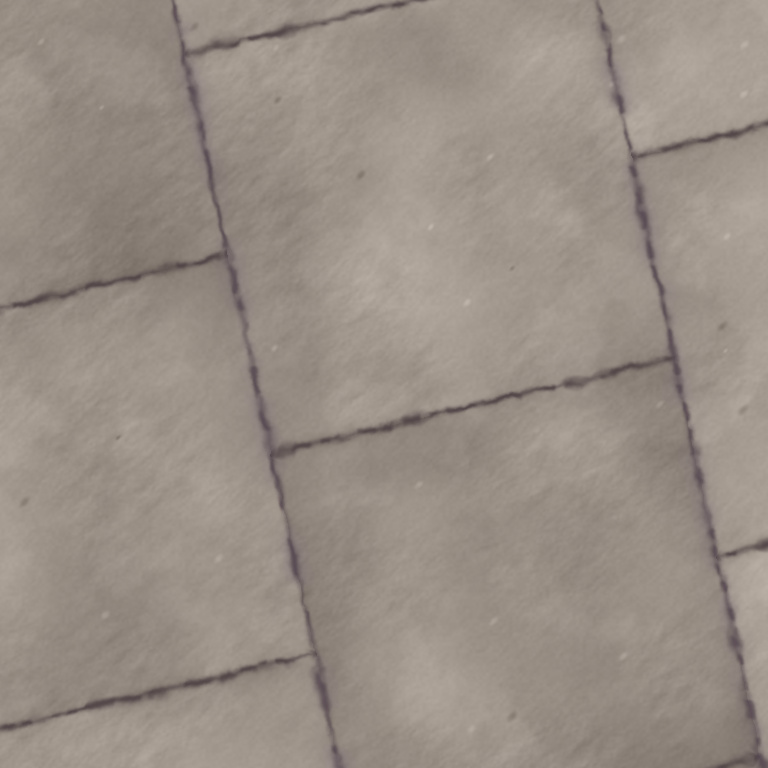
Reproduce this texture procedurally as a Shadertoy shader.

```glsl
// Worn sandstone paving: tilted columns of square slabs in half bond with thin dark joints.
#define COLUMN_WIDTH 0.552
#define COURSE_HEIGHT 0.547
#define SEAM_START 0.225
#define JOINT_START 0.129
#define SEAM_SLOPE 0.217
#define JOINT_SLOPE 0.240
#define JOINT_HALF_WIDTH 0.0052
#define WOBBLE 0.009
#define SLAB_CONTRAST 0.062
#define CLOUD_CONTRAST 0.17
#define RELIEF 0.075

const vec3 STONE = vec3(0.588, 0.546, 0.509);
const vec3 JOINT = vec3(0.320, 0.270, 0.280);
const vec3 SEAM_STAIN = vec3(0.470, 0.425, 0.455);

float hash(vec2 p) {
    vec3 q = fract(p.xyx * vec3(0.1031, 0.1030, 0.0973));
    q += dot(q, q.yzx + 33.33);
    return fract((q.x + q.y) * q.z);
}

float noise(vec2 p) {
    vec2 i = floor(p), f = fract(p);
    f = f * f * (3.0 - 2.0 * f);
    vec2 e = vec2(0.0, 1.0);
    return mix(mix(hash(i), hash(i + e.yx), f.x),
               mix(hash(i + e.xy), hash(i + e.yy), f.x), f.y);
}

float fbm(vec2 p) {
    float sum = 0.0, amp = 0.5;
    for (int i = 0; i < 4; i++) {
        sum += amp * noise(p);
        p = mat2(1.6, 1.2, -1.2, 1.6) * p + 17.3;
        amp *= 0.5;
    }
    return sum / 0.9375;
}

// Slab index in xy, distances to the nearest seam and joint in zw
vec4 paving(vec2 p) {
    float down = 1.0 - p.y;
    float column = (p.x - SEAM_SLOPE * down - SEAM_START) / COLUMN_WIDTH;
    float id = floor(column);
    float course = (down + JOINT_SLOPE * p.x - JOINT_START) / COURSE_HEIGHT - 0.5 * mod(id, 2.0);
    vec2 edge = 0.5 - abs(fract(vec2(column, course)) - 0.5);
    vec2 stretch = sqrt(1.0 + vec2(SEAM_SLOPE * SEAM_SLOPE, JOINT_SLOPE * JOINT_SLOPE));
    return vec4(id, floor(course), edge * vec2(COLUMN_WIDTH, COURSE_HEIGHT) / stretch);
}

// Small slanted spots scattered one per chosen cell
float flecks(vec2 p, float cells, float seed, float share) {
    vec2 cell = floor(p * cells);
    vec2 centre = 0.25 + 0.5 * vec2(hash(cell + seed), hash(cell + seed + 41.7));
    vec2 d = (fract(p * cells) - centre) / cells;
    d = vec2(d.x + d.y, 1.7 * (d.y - d.x)) * 0.7;
    float radius = mix(0.005, 0.012, hash(cell + seed + 9.1));
    return step(hash(cell + seed + 73.3), share) * (1.0 - smoothstep(0.1 * radius, radius, length(d)));
}

// Height of the chiselled surface, stretched along the slanted tooling
float surface(vec2 p) {
    vec2 slant = mat2(0.77, -0.64, 0.64, 0.77) * p;
    return fbm(slant * vec2(36.0, 70.0));
}

void mainImage(out vec4 fragColor, in vec2 fragCoord) {
    vec2 p = fragCoord / iResolution.y;
    float pixel = 1.0 / iResolution.y;

    // Finely ragged slab outlines
    vec2 ragged = vec2(fbm(p * 50.0), fbm(p * 50.0 + 51.0)) - 0.5;
    vec4 slab = paving(p + WOBBLE * ragged);
    vec2 id = slab.xy;
    vec2 edge = slab.zw;

    // Tone of each slab, brighter in the right-hand column and towards slab centres
    float tone = 0.5 * cos(1.1 * id.y + 2.2 * id.x + 1.0) + 0.65 * id.x + 0.45 * id.x * id.x;
    float inner = smoothstep(0.0, 0.14, min(edge.x, edge.y));
    vec3 color = STONE + SLAB_CONTRAST * tone * vec3(1.0, 1.0, 0.95);
    color += 0.022 * inner * vec3(1.0, 0.98, 0.90);

    // Broad clouds and worn pale patches
    float cloud = fbm(p * 5.5 + id * 2.7 + 11.0) - 0.5;
    float patches = smoothstep(0.52, 0.72, fbm(p * 11.0 + 31.0));
    color += CLOUD_CONTRAST * cloud * vec3(1.0, 0.98, 0.92) + 0.03 * patches;

    // Surface lit from the upper left, with uneven roughness and fine grit
    float rough = mix(0.5, 1.5, smoothstep(0.3, 0.7, fbm(p * 8.0 + 70.0)));
    float height = surface(p);
    float slope = surface(p + vec2(0.003, -0.003)) - height;
    color += RELIEF * rough * (1.1 * slope + 0.45 * (height - 0.5));
    color += 0.020 * (noise(p * 230.0) - 0.5);

    // Faint pale chips and dark pits
    color += 0.07 * flecks(p, 12.0, 3.0, 0.14);
    color -= 0.09 * flecks(p, 10.0, 27.0, 0.14);

    // Soft violet stain beside the seams, grime beside the joints
    float wear = fbm(p * 18.0 + 5.0);
    float stain = exp(-edge.x / 0.010) * smoothstep(0.25, 0.7, wear);
    color = mix(color, SEAM_STAIN, 0.8 * stain);
    color -= 0.09 * exp(-edge.y / 0.007) * smoothstep(0.25, 0.75, wear);

    // Soft-sided joints that fade, break and swell along their length
    float swell = 0.5 + 0.7 * wear + 0.8 * smoothstep(0.68, 0.9, noise(p * 24.0 + 8.0));
    float halfWidth = max(JOINT_HALF_WIDTH * swell, pixel);
    vec2 line = exp(-edge * edge / (halfWidth * halfWidth));
    float crumble = smoothstep(0.2, 0.7, noise(p * 85.0 + 3.0));
    line *= mix(vec2(0.38, 0.50), vec2(0.85, 0.95), crumble);
    float meet = 0.85 * exp(-dot(edge, edge) / 0.00006);
    float gap = max(max(line.x, line.y), meet);
    vec3 gapColor = JOINT + vec3(0.015, 0.008, 0.035) * line.x;
    color = mix(color, gapColor, gap);

    fragColor = vec4(clamp(color, 0.0, 1.0), 1.0);
}
```
